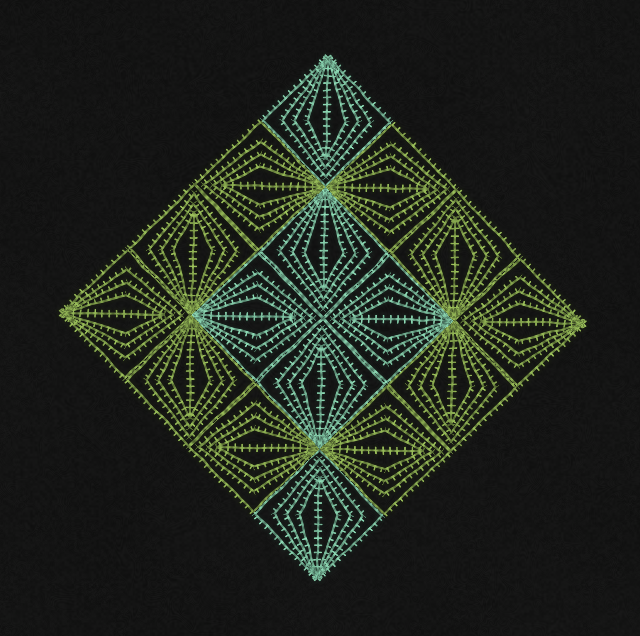
Reproduce this pattern procedurally as a Shadertoy shader.

```glsl
// Embroidered diamond quilt of nested spindles in teal and olive thread on dark cloth.
#define HALF_DIAGONAL 0.412
#define TILT 0.021
#define CENTRE vec2(0.004, 0.0)
#define THREAD 0.0165
#define STITCH 0.11
#define BARB 0.05
#define CLOTH vec3(0.076, 0.077, 0.076)
#define TEAL vec3(0.50, 0.77, 0.64)
#define OLIVE vec3(0.55, 0.68, 0.32)

float hash(vec2 p) {
    return fract(sin(dot(p, vec2(127.1, 311.7))) * 43758.5453);
}

float noise(vec2 p) {
    vec2 i = floor(p), f = fract(p);
    f = f * f * (3.0 - 2.0 * f);
    return mix(mix(hash(i), hash(i + vec2(1, 0)), f.x),
               mix(hash(i + vec2(0, 1)), hash(i + vec2(1, 1)), f.x), f.y);
}

// Distance to a stitched line with barbs on its left; y is the place along it
vec2 stitchedLine(vec2 p, vec2 a, vec2 b) {
    float len = length(b - a);
    vec2 dir = (b - a) / len, q = p - a;
    float along = dot(q, dir);
    float side = dir.x * q.y - dir.y * q.x;
    float d = length(vec2(along - clamp(along, 0.0, len), side));
    float root = clamp((floor(along / STITCH) + 0.5) * STITCH, 0.0, len);
    float barb = length(vec2(along - root, side - clamp(side, 0.0, BARB)));
    return vec2(min(d, barb + 0.004), along);
}

// Dark cloth embossed with swirling hatches
vec3 cloth(vec2 p) {
    float angle = 6.3 * noise(p * 13.0) + 2.0 * noise(p * 31.0);
    float hatch = sin(dot(p, vec2(cos(angle), sin(angle))) * 330.0);
    float grain = noise(p * 260.0) - 0.5;
    float broad = noise(p * 6.0) - 0.5;
    return CLOTH + 0.009 * hatch * noise(p * 45.0) + 0.022 * grain + 0.008 * broad;
}

void mainImage(out vec4 fragColor, in vec2 fragCoord) {
    vec2 p = (fragCoord - 0.5 * iResolution.xy) / iResolution.y;
    vec3 color = cloth(p);

    // Tilted axes, then a four by four grid of diamond cells
    vec2 q = p - CENTRE;
    float c = cos(TILT), s = sin(TILT);
    vec2 uv = vec2(c * q.x - s * q.y, s * q.x + c * q.y) / HALF_DIAGONAL;
    vec2 cell = clamp(floor(vec2(uv.x + uv.y, uv.y - uv.x) * 2.0), -2.0, 1.0);
    vec2 mid = vec2(cell.x - cell.y, cell.x + cell.y + 1.0) * 0.25;
    vec2 local = (uv - mid) * 4.0;
    local += 0.025 * (vec2(noise(p * 50.0), noise(p * 50.0 + 17.0)) - 0.5);

    // Rows alternate direction; x points to the tip where the threads meet
    bool upright = mod(cell.x + cell.y, 2.0) < 0.5;
    bool onAxis = abs(mid.x * mid.y) < 0.01;
    float facing = sign(upright ? mid.y : mid.x) * (onAxis ? 1.0 : -1.0);
    vec2 spindle = upright ? local.yx : local;
    spindle = vec2(spindle.x * facing, abs(spindle.y));

    // Spine, three nested outlines and the cell border
    float pixel = 4.0 / (iResolution.y * HALF_DIAGONAL);
    vec2 nearest = stitchedLine(spindle, vec2(-0.57, 0.0), vec2(0.98, 0.0));
    for (int k = 1; k <= 4; k++) {
        float ring = float(k);
        float width = k == 4 ? 0.97 : 0.1 + 0.19 * ring;
        vec2 corner = vec2(0.0, width);
        vec2 rear = stitchedLine(spindle, vec2(-0.43 - 0.14 * ring, 0.0), corner);
        vec2 front = stitchedLine(spindle, corner, vec2(0.98, 0.0));
        if (rear.x < nearest.x) nearest = rear;
        if (front.x < nearest.x) nearest = front;
    }

    // Thread colour, sheen along each stitch, and a soft dark edge
    bool isTeal = abs(mid.x) < 0.1 || abs(mid.x) + abs(mid.y) < 0.3;
    vec3 thread = isTeal ? TEAL : OLIVE;
    float sheen = 0.83 + 0.17 * cos(6.2832 * (nearest.y / STITCH - 0.5));
    sheen *= 0.85 + 0.3 * noise(p * 190.0);
    float halo = exp(-pow(nearest.x / 0.045, 2.0));
    float cover = 1.0 - smoothstep(THREAD - 0.5 * pixel, THREAD + 0.5 * pixel, nearest.x);
    color = mix(color, thread * 0.2, 0.55 * halo);
    color = mix(color, thread * sheen, cover);
    fragColor = vec4(color, 1.0);
}
```
